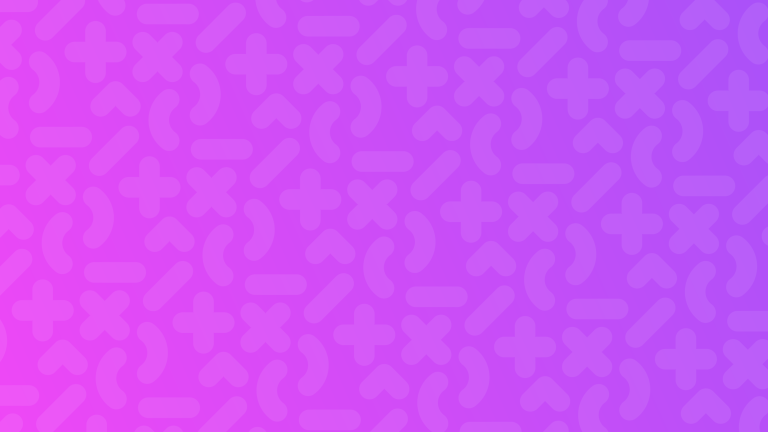
Give the GLSL for this pattern, as a WebGL 2 fragment shader.

```glsl
#version 300 es
precision highp float;
// Pale rounded marks (plus, cross, bar, slash, chevron, two arcs) on a pink to
// violet gradient. One group of marks is built from distance functions and
// repeated on a skewed lattice; the nearest groups are merged by minimum.

uniform vec2 u_resolution;
out vec4 fragColor;

const float UNITS = 432.0;                  // design units per canvas height
const vec2 ORIGIN = vec2(95.5, 380.0);      // centre of the first plus
const vec2 STEP_ACROSS = vec2(160.8, -12.2);
const vec2 STEP_DOWN = vec2(54.0, -135.3);
const vec2 GROUP_MIDDLE = vec2(33.0, -18.0);

const float STROKE = 10.3;                  // half the line width
const float HALF_BAR = 20.7;
const float HALF_DIAGONAL = 14.8;
const float ARC_RADIUS = 25.8;
const float ARC_HALF_ANGLE = 0.93;

const vec3 PINK = vec3(0.937, 0.280, 0.965);
const vec3 VIOLET = vec3(0.663, 0.320, 0.975);
const float MARK_OPACITY = 0.08;
const float GRADIENT_ANGLE = 0.42;

float segment(vec2 p, vec2 a, vec2 b) {
    vec2 pa = p - a, ba = b - a;
    return length(pa - ba * clamp(dot(pa, ba) / dot(ba, ba), 0.0, 1.0));
}

float bar(vec2 p, float halfLength) {
    return length(vec2(max(abs(p.x) - halfLength, 0.0), p.y));
}

float plusMark(vec2 p, float halfLength) {
    return min(bar(p, halfLength), bar(p.yx, halfLength));
}

float crossMark(vec2 p, float reach) {
    return segment(abs(p), vec2(0.0), vec2(reach));
}

float chevron(vec2 p, float reach) {
    return segment(vec2(abs(p.x), p.y), vec2(0.0), vec2(reach, -reach));
}

// Arc about the origin, bulging towards +x
float arc(vec2 p, float radius, float halfAngle) {
    p.y = abs(p.y);
    vec2 end = vec2(cos(halfAngle), sin(halfAngle));
    bool beyondEnd = end.x * p.y > end.y * p.x;
    return beyondEnd ? length(p - radius * end) : abs(length(p) - radius);
}

// Distance to one group, measured from the centre of its plus
float markGroup(vec2 p) {
    vec2 diagonal = vec2(HALF_DIAGONAL);
    float d = plusMark(p, HALF_BAR);
    d = min(d, crossMark(p - vec2(62.0, -5.0), HALF_DIAGONAL));
    d = min(d, bar(p - vec2(72.3, 38.0), HALF_BAR));
    d = min(d, segment(p - vec2(-35.5, 36.5), -diagonal, diagonal));
    d = min(d, chevron(p - vec2(20.0, -39.5), HALF_DIAGONAL));
    vec2 left = p - vec2(89.1, -68.0);
    vec2 right = p - vec2(89.1, -42.5);
    d = min(d, arc(vec2(-left.x, left.y), ARC_RADIUS, ARC_HALF_ANGLE));
    d = min(d, arc(right, ARC_RADIUS, ARC_HALF_ANGLE));
    return d - STROKE;
}

// Distance to the nearest mark over the whole lattice
float markLattice(vec2 p) {
    mat2 lattice = mat2(STEP_ACROSS, STEP_DOWN);
    vec2 home = round(inverse(lattice) * (p - ORIGIN - GROUP_MIDDLE));
    float d = UNITS;
    for (int j = -1; j <= 1; j++) {
        for (int i = -1; i <= 1; i++) {
            vec2 cell = home + vec2(i, j);
            d = min(d, markGroup(p - ORIGIN - lattice * cell));
        }
    }
    return d;
}

// Linear blend that spans the canvas from lower left to upper right
vec3 background(vec2 p, vec2 size, float angle) {
    vec2 direction = vec2(cos(angle), sin(angle));
    return mix(PINK, VIOLET, dot(p, direction) / dot(size, direction));
}

void main() {
    float pixel = UNITS / u_resolution.y;
    vec2 p = gl_FragCoord.xy * pixel;
    vec3 color = background(p, u_resolution * pixel, GRADIENT_ANGLE);
    float coverage = 1.0 - smoothstep(-0.7 * pixel, 0.7 * pixel, markLattice(p));
    fragColor = vec4(mix(color, vec3(1.0), MARK_OPACITY * coverage), 1.0);
}
```
